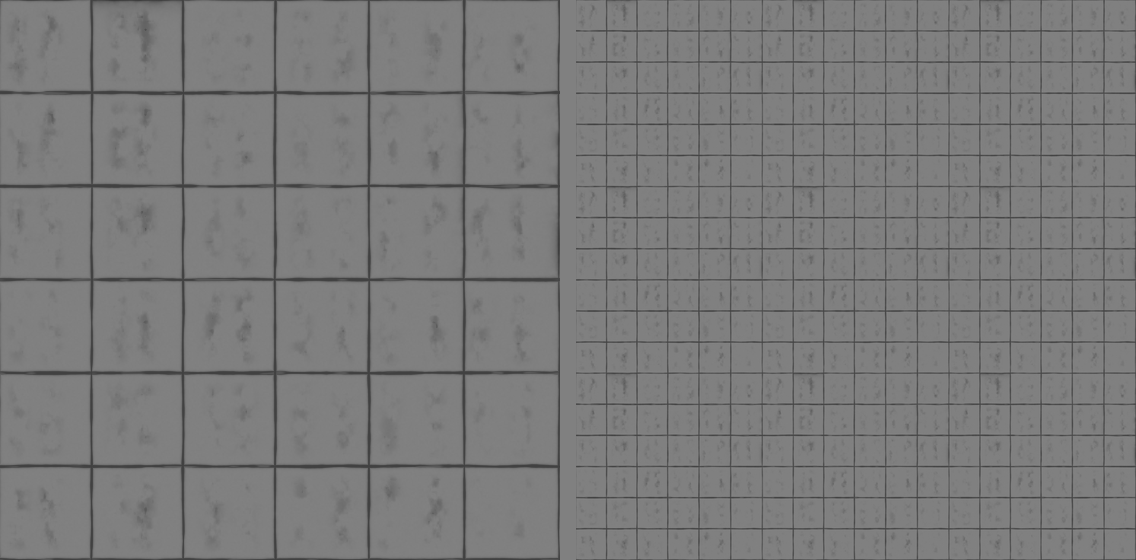
Left: one tile. Right: repeated 3 by 3.
Give the GLSL for this texture map, as a Shadertoy shader.

```glsl
const float TILES = 6.0;
const float TAU = 6.2831853;
const float GLAZE = 0.502;              // clean tile grey
const float GROUT = 0.255;              // joint grey
const vec2 JOINT_HALF = vec2(0.0017, 0.0023); // vertical, horizontal joints
const float JOINT_DRIFT = 0.0008;       // waviness of the joints
const float HALO_WIDTH = 0.0016;        // soft dirt beside the joints
const float HALO_DEPTH = 0.15;
const float WEAR_DEPTH = 0.10;
const float SPECK_DEPTH = 0.06;
const float BAND_WIDTH = 0.095;         // wear bands, in tile widths
const float GRAIN = 0.008;
const vec2 SOOT_CENTRE = vec2(4.6, 3.4); // tiles stained on the right side
const vec2 STAINED_TOP = vec2(1.0, 5.0); // tile stained along its top
const float SOOT_DEPTH = 0.19;

float hash(vec2 cell) {
    uvec2 q = uvec2(cell) * uvec2(1597u, 3571u);
    uint h = (q.x ^ (q.y + 7919u)) * 747796405u + 2891u;
    h = ((h >> 15u) ^ h) * 277803737u;
    h = ((h >> 13u) ^ h) * 668265263u;
    return float((h >> 16u) & 65535u) / 65535.0;
}

// Value noise that wraps after a whole number of cells
float noise(vec2 uv, vec2 period) {
    vec2 p = uv * period;
    vec2 i = floor(p);
    vec2 f = p - i;
    f = f * f * (3.0 - 2.0 * f);
    vec2 a = mod(i, period);
    vec2 b = mod(i + 1.0, period);
    return mix(mix(hash(a), hash(vec2(b.x, a.y)), f.x),
               mix(hash(vec2(a.x, b.y)), hash(b), f.x), f.y);
}

float fbm(vec2 uv, vec2 period) {
    float sum = 0.0;
    float gain = 0.5;
    for (int octave = 0; octave < 4; octave++) {
        sum += gain * noise(uv, period);
        period *= 2.0;
        gain *= 0.5;
    }
    return sum / 0.9375;
}

// Uneven column widths and slightly wavy joints
vec2 layTiles(vec2 uv) {
    float a = TAU * uv.x;
    vec2 shift = vec2(-0.0053 + 0.0034 * cos(a) + 0.0007 * sin(a), 0.0008);
    vec2 drift = vec2(noise(uv, vec2(6.0, 18.0)), noise(uv, vec2(18.0, 6.0))) - 0.5;
    return (uv - shift - 2.0 * JOINT_DRIFT * drift) * TILES;
}

// Blotches gathered in two upright bands per column
float wear(vec2 uv, vec2 local, vec2 tile) {
    vec2 centre = vec2(0.25 + 0.08 * cos(TAU * (tile.x - 2.0) / TILES),
                       0.64 + 0.09 * cos(TAU * (tile.x - 3.2) / TILES));
    vec2 offset = (local.x - centre) / BAND_WIDTH;
    vec2 bands = exp(-offset * offset) * vec2(0.75, 1.0);
    float upright = smoothstep(0.03, 0.25, local.y) * (1.0 - smoothstep(0.75, 0.96, local.y));
    float strength = mix(0.45, 1.1, hash(tile + 31.0));
    float reach = (bands.x + bands.y) * upright * strength;
    float blotch = smoothstep(0.42, 0.8, fbm(uv, vec2(54.0, 42.0)));
    float speck = smoothstep(0.76, 0.95, noise(uv, vec2(150.0, 132.0)));
    return reach * (WEAR_DEPTH * blotch + SPECK_DEPTH * speck * (0.3 + blotch));
}

// Heavier stains that creep in from a few tile edges
float soot(vec2 uv, vec2 local, vec2 tile) {
    vec2 away = tile - SOOT_CENTRE;
    float side = exp(-dot(away, away)) * exp(-(1.0 - local.x) / 0.045);
    vec2 differs = abs(tile - STAINED_TOP);
    float top = 1.0 - step(0.5, differs.x + differs.y);
    top *= exp(-(1.0 - local.y) / 0.055);
    float patches = smoothstep(0.25, 0.7, fbm(uv, vec2(36.0, 36.0)));
    return SOOT_DEPTH * (side * patches + top * mix(0.5, 1.0, patches));
}

void mainImage(out vec4 fragColor, in vec2 fragCoord) {
    vec2 uv = fragCoord / iResolution.xy;
    float soft = max(0.75 / iResolution.y, 0.0008);
    vec2 grid = layTiles(uv);
    vec2 tile = mod(floor(grid), TILES);
    vec2 local = fract(grid);

    // Tile face
    float shade = GLAZE + GRAIN * (noise(uv, vec2(384.0)) - 0.5);
    shade -= wear(uv, local, tile) + soot(uv, local, tile);

    // Joint distance and width, for vertical and horizontal joints
    vec2 dist = (0.5 - abs(local - 0.5)) / TILES;
    vec2 rough = vec2(fbm(uv, vec2(12.0, 30.0)), fbm(uv, vec2(30.0, 12.0)));
    vec2 halfWidth = JOINT_HALF * mix(vec2(0.5), vec2(1.4), rough);
    vec2 seam = 1.0 - step(0.5, mod(floor(grid + 0.5), TILES));
    halfWidth *= 1.0 - 0.35 * seam;

    // Dirt halo, then the joint itself
    vec2 halo = exp(-max(dist - halfWidth, 0.0) / HALO_WIDTH) * mix(vec2(0.5), vec2(1.4), rough);
    shade -= HALO_DEPTH * min(max(halo.x, halo.y), 1.2);
    vec2 joint = 1.0 - smoothstep(halfWidth - soft, halfWidth + soft, dist);
    float streak = smoothstep(0.6, 0.9, noise(uv, vec2(36.0, 192.0)));
    float groutShade = GROUT + 0.09 * streak * joint.y * (1.0 - joint.x);
    shade = mix(shade, groutShade, max(joint.x, joint.y));

    fragColor = vec4(vec3(shade), 1.0);
}
```
